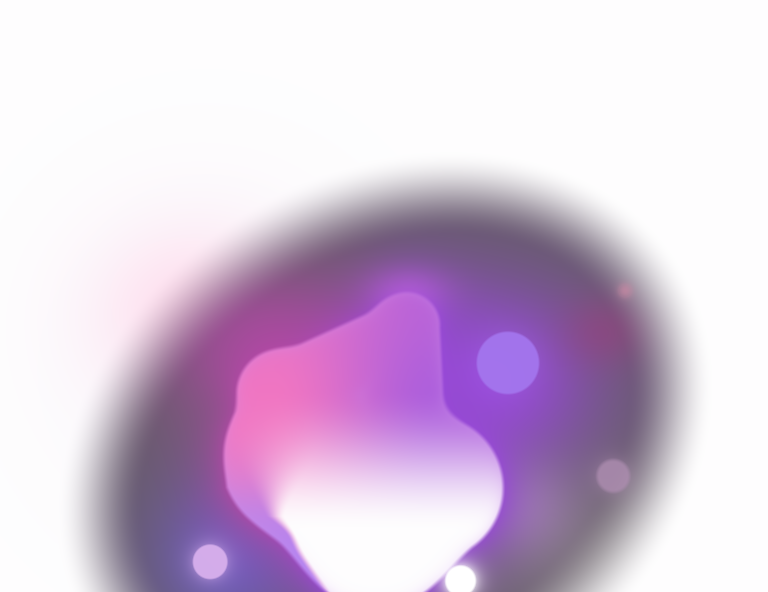
Write a Shadertoy shader that draws this background.

```glsl
// A luminous pink and violet blob inside a soft, tilted charcoal halo on white.
// The blob is a smooth union of tapered capsules; glows are Gaussians, and
// small orbs are soft discs. Lengths are in canvas heights, origin lower left.

const vec3 PAPER = vec3(0.995, 0.993, 0.995);
const vec3 CHARCOAL = vec3(0.40, 0.36, 0.415);
const vec3 MAGENTA = vec3(0.70, 0.28, 0.65);
const vec3 VIOLET = vec3(0.60, 0.28, 0.86);
const vec3 BLUE = vec3(0.42, 0.36, 0.86);
const vec3 PINK = vec3(0.94, 0.46, 0.76);
const vec3 ORCHID = vec3(0.68, 0.37, 0.86);

float gaussian(vec2 p, vec2 center, vec2 spread) {
    vec2 q = (p - center) / spread;
    return exp(-dot(q, q));
}

// Distance to a segment whose radius runs from ra to rb.
float taperedCapsule(vec2 p, vec2 a, vec2 b, float ra, float rb) {
    vec2 axis = b - a;
    float t = clamp(dot(p - a, axis) / dot(axis, axis), 0.0, 1.0);
    return length(p - a - axis * t) - mix(ra, rb, t);
}

float smoothUnion(float a, float b, float k) {
    float h = max(k - abs(a - b), 0.0) / k;
    return min(a, b) - 0.25 * h * h * k;
}

float blobDistance(vec2 p) {
    vec2 belly = vec2(0.516, 0.230);
    vec2 base = vec2(0.635, 0.112);
    float neck = taperedCapsule(p, vec2(0.687, 0.450), vec2(0.677, 0.289), 0.056, 0.074);
    float bridge = taperedCapsule(p, vec2(0.482, 0.335), vec2(0.668, 0.430), 0.066, 0.056);
    float shoulder = taperedCapsule(p, vec2(0.474, 0.335), belly, 0.074, 0.138);
    float lower = taperedCapsule(p, belly, base, 0.138, 0.130);
    float hip = taperedCapsule(p, vec2(0.728, 0.176), base, 0.122, 0.130);
    float d = smoothUnion(neck, bridge, 0.02);
    d = smoothUnion(d, shoulder, 0.02);
    d = smoothUnion(d, lower, 0.02);
    return smoothUnion(d, hip, 0.04);
}

// Opacity of the tilted elliptical halo.
float haloMask(vec2 p) {
    vec2 q = p - vec2(0.651, 0.239);
    vec2 major = vec2(0.839, 0.545);
    vec2 local = vec2(dot(q, major), dot(q, vec2(-major.y, major.x)));
    float r = length(local / vec2(0.515, 0.395));
    float d = (r - 1.0) * length(q) / max(r, 0.001);
    return 1.0 - smoothstep(-0.075, 0.075, d);
}

vec3 blobColor(vec2 p, float d) {
    vec3 color = mix(PINK, ORCHID, smoothstep(0.46, 0.74, p.x));
    color = mix(color, vec3(0.80, 0.42, 0.82), 0.35 * smoothstep(0.32, 0.48, p.y));

    // Lower light, bounded on the left by a curved violet fold.
    float light = 1.0 - smoothstep(0.10, 0.345, p.y);
    float foldX = 0.463 + 0.70 * max(0.128 - p.y, 0.0) + 0.008 * gaussian(p, vec2(0.47, 0.10), vec2(0.1, 0.025));
    float softness = mix(0.008, 0.08, smoothstep(0.09, 0.27, p.y));
    float inside = smoothstep(-softness, softness, p.x - foldX);
    vec3 fold = mix(vec3(0.66, 0.45, 0.93), vec3(0.82, 0.45, 0.82), smoothstep(0.04, 0.24, p.y));
    color = mix(color, fold, (1.0 - inside) * (1.0 - smoothstep(0.12, 0.29, p.y)));
    color = mix(color, PAPER, light * mix(0.12, 1.0, inside));

    float rim = exp(-abs(d) / 0.009);
    return mix(color, vec3(0.80, 0.56, 0.93), 0.30 * rim);
}

// Paint a soft-edged disc with a faint surrounding glow.
vec3 addOrb(vec3 under, vec2 p, vec2 center, float radius, float blur, vec3 tint, float alpha, float glow) {
    float d = length(p - center) - radius;
    float disc = 1.0 - smoothstep(-blur, blur, d);
    float aura = glow * exp(-max(d, 0.0) / (0.45 * radius));
    return mix(under, tint, max(alpha * disc, aura));
}

void mainImage(out vec4 fragColor, in vec2 fragCoord) {
    vec2 p = fragCoord / iResolution.y;
    float pixel = 1.0 / iResolution.y;
    float d = blobDistance(p);

    // Paper with a rosy haze behind the halo.
    vec3 color = mix(PAPER, vec3(0.96, 0.94, 0.98), 0.5 * gaussian(p, vec2(0.35, 0.40), vec2(0.26, 0.28)));
    color = mix(color, vec3(1.0, 0.85, 0.92), 0.85 * gaussian(p, vec2(0.33, 0.47), vec2(0.16, 0.14)));

    // Coloured light spilling over the charcoal.
    vec3 halo = mix(CHARCOAL, vec3(0.47, 0.45, 0.46), gaussian(p, vec2(0.97, 0.08), vec2(0.18, 0.15)));
    halo = mix(halo, MAGENTA, 0.75 * gaussian(p, vec2(0.46, 0.42), vec2(0.19, 0.13)));
    halo = mix(halo, BLUE, 0.70 * gaussian(p, vec2(0.39, 0.06), vec2(0.13, 0.14)));
    halo = mix(halo, VIOLET, 0.95 * gaussian(p, vec2(0.83, 0.36), vec2(0.18, 0.16)));
    halo = mix(halo, vec3(0.61, 0.24, 0.49), 0.50 * gaussian(p, vec2(1.02, 0.44), vec2(0.07, 0.06)));
    halo = mix(halo, vec3(0.67, 0.55, 0.72), 0.60 * gaussian(p, vec2(0.89, 0.14), vec2(0.08, 0.08)));
    vec3 spill = mix(MAGENTA, VIOLET, smoothstep(0.45, 0.72, p.x + 0.5 * max(0.25 - p.y, 0.0)));
    halo = mix(halo, spill, 0.82 * exp(-max(d, 0.0) / 0.045));
    halo = mix(halo, vec3(0.78, 0.40, 0.88), 0.45 * gaussian(p, vec2(0.69, 0.51), vec2(0.07, 0.04)));
    color = mix(color, halo, haloMask(p));

    color = mix(color, blobColor(p, d), 1.0 - smoothstep(-0.003 - pixel, 0.003 + pixel, d));

    // Floating orbs.
    color = addOrb(color, p, vec2(0.858, 0.387), 0.053, 0.003, vec3(0.64, 0.46, 0.93), 0.95, 0.15);
    color = addOrb(color, p, vec2(1.036, 0.196), 0.029, 0.006, vec3(0.69, 0.56, 0.70), 0.80, 0.25);
    color = addOrb(color, p, vec2(0.355, 0.051), 0.030, 0.003, vec3(0.85, 0.69, 0.93), 0.95, 0.35);
    color = addOrb(color, p, vec2(0.778, 0.019), 0.028, 0.005, vec3(1.0), 1.0, 0.55);
    color = addOrb(color, p, vec2(1.056, 0.509), 0.011, 0.010, vec3(0.82, 0.54, 0.65), 0.60, 0.35);

    fragColor = vec4(color, 1.0);
}
```
